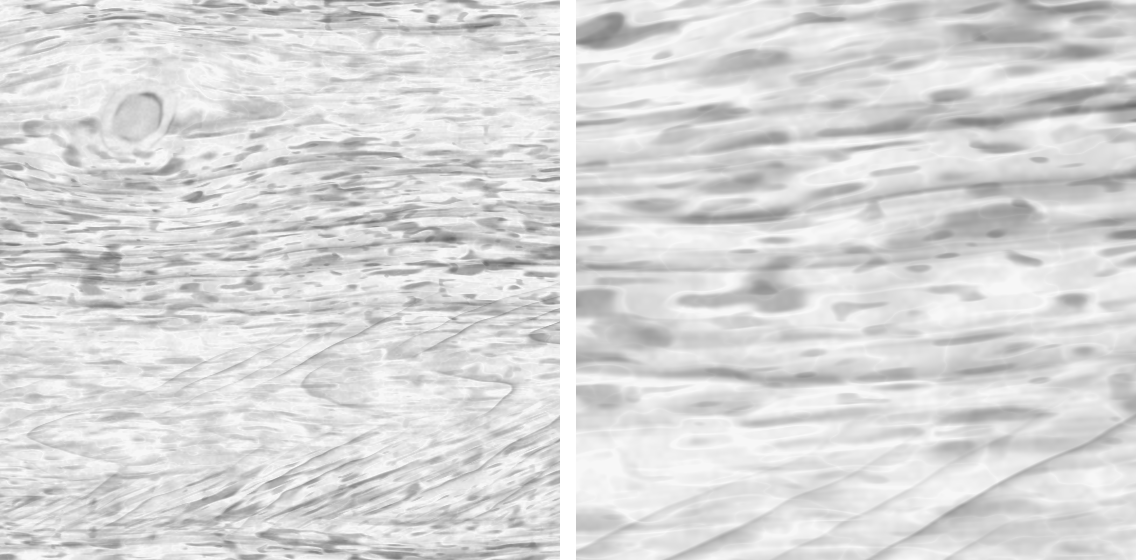
Left, the full canvas; right, a detail of the centre.
This texture map is drawn by a three.js fragment shader. Its source:

```glsl
#define BASE_TONE 0.96
#define LINE_DEPTH 0.54
#define PORE_DEPTH 0.3
#define STREAK_DEPTH 0.24
#define MOTTLE_DEPTH 0.09
#define RIM_LIGHT 0.08
#define ARCH_SPACING 0.115
#define LINE_COUNT 23.0
#define KNOT_CENTER vec2(0.245, 0.79)
#define KNOT_RADIUS vec2(0.05, 0.046)

varying vec2 vUv;

float hash(vec2 p) {
  return fract(sin(dot(p, vec2(127.1, 311.7))) * 43758.5453);
}

float noise(vec2 p) {
  vec2 i = floor(p), f = fract(p);
  f = f * f * (3.0 - 2.0 * f);
  return mix(mix(hash(i), hash(i + vec2(1.0, 0.0)), f.x),
             mix(hash(i + vec2(0.0, 1.0)), hash(i + vec2(1.0, 1.0)), f.x), f.y);
}

float fbm(vec2 p) {
  float sum = 0.0, gain = 0.57;
  for (int i = 0; i < 3; i++) {
    sum += gain * noise(p);
    p = p * 2.03 + 17.3;
    gain *= 0.5;
  }
  return sum;
}

float smoothMin(float a, float b, float k) {
  float h = max(k - abs(a - b), 0.0) / k;
  return min(a, b) - h * h * k * 0.25;
}

// Fibres stretched along x: darkness in x, pale pore rims in y
vec2 fibres(vec2 q, float activity) {
  float wobble = noise(q * vec2(34.0, 70.0));
  float pore = noise(q * vec2(28.0, 115.0) + wobble * 0.7);
  float smallPore = noise(q * vec2(50.0, 165.0) + 31.0 + wobble);
  float streak = smoothstep(0.46, 0.88, fbm(q * vec2(5.0, 85.0) + 5.0));
  float dark = STREAK_DEPTH * streak;
  dark += PORE_DEPTH * smoothstep(0.6, 0.92, pore);
  dark += 0.6 * PORE_DEPTH * smoothstep(0.66, 0.94, smallPore);
  float rim = exp(-pow((pore - 0.5) / 0.07, 2.0));
  return vec2(dark * activity, rim);
}

// Growth line: sharp on one side, fading on the other, uneven along its length
float growthLine(float level, float along, float fade) {
  float f = fract(level), id = floor(level);
  float strength = smoothstep(0.2, 0.85, noise(vec2(along * 4.0, id * 7.3)));
  strength *= 0.6 + 0.4 * noise(vec2(along * 17.0, id * 3.7));
  return smoothstep(0.0, 0.1, f) * exp(-f * fade) * strength;
}

// Height above the slanted axis through the arch tips
float archHeight(vec2 p) {
  float sway = 0.03 * (noise(p * vec2(5.0, 9.0)) - 0.5);
  return p.y - 0.2 * (p.x - 0.5) - 0.22 + sway;
}

// Level field of nested arches that point right, then bend back
float archField(vec2 p, float t) {
  float bend = -smoothMin(2.4 * t, 0.2 - 4.0 * (t - 0.085), 0.08);
  float warp = 0.1 * (fbm(p * vec2(8.0, 17.0)) - 0.5);
  return p.x - smoothMin(2.7 * t, bend, 0.05) + warp;
}

// Paints an uneven knot with broken rings over the wood tone
float addKnot(float tone, vec2 p, vec2 center, vec2 radius) {
  vec2 offset = p - center;
  offset.y -= 0.25 * offset.x;
  float d = length(offset / radius) + 0.5 * (fbm(p * 17.0) - 0.5);
  float below = 1.0 - smoothstep(-0.03, 0.02, offset.y);
  float arc = exp(-pow((d - 1.45) / 0.08, 2.0)) * (0.25 + 0.75 * below);
  float halo = 0.94 - 0.3 * arc * noise(p * 14.0 + 4.0) - 0.14 * fbm(p * vec2(50.0, 60.0)) + 0.05;
  float core = 0.9 - 0.17 * fbm(p * vec2(24.0, 30.0));
  core -= 0.3 * exp(-pow((d - 0.9) / 0.11, 2.0)) * smoothstep(0.3, 0.9, noise(p * 30.0));
  tone = mix(tone, halo, 0.75 * (1.0 - smoothstep(1.15, 1.8, d)));
  return mix(tone, core, 1.0 - smoothstep(0.88, 1.1, d));
}

void main() {
  vec2 p = vUv;

  // Grain coordinates: gentle waves, spreading apart around the knot
  vec2 toKnot = p - KNOT_CENTER;
  float spread = exp(-dot(toKnot / vec2(0.17, 0.13), toKnot / vec2(0.17, 0.13)));
  vec2 q = vec2(p.x, KNOT_CENTER.y + toKnot.y / (1.0 + 1.1 * spread));
  q.y += 0.03 * (noise(p * vec2(2.6, 5.0) + 8.0) - 0.5);
  q.y += 0.012 * (noise(p * vec2(9.0, 22.0)) - 0.5) - 0.02 * p.x;

  // Regions: arches with a slanted lower arm, busy bands in between
  float t = archHeight(p);
  float arches = smoothstep(0.02, 0.12, p.y) * (1.0 - smoothstep(0.12, 0.21, t));
  float lowerArm = arches * (1.0 - smoothstep(-0.06, 0.0, t));
  float busy = smoothstep(0.36, 0.5, p.y) * (1.0 - smoothstep(0.7, 0.82, p.y));
  busy += smoothstep(0.9, 0.98, p.y) + 1.0 - smoothstep(0.05, 0.2, p.y);
  busy = min(busy + 0.5 * lowerArm, 1.0);
  float activity = mix(0.4, 1.05, busy) * (0.75 + 0.5 * noise(p * vec2(5.0, 11.0) + 2.0));

  // Fibres follow the local grain
  vec2 slanted = vec2(p.x, p.y - 0.38 * p.x);
  vec2 fibre = mix(fibres(q, activity), fibres(slanted, activity), lowerArm);

  // Long lines and arch lines
  float level = q.y * LINE_COUNT + 1.1 * noise(vec2(p.x * 1.5, q.y * 14.0));
  float lines = growthLine(level, p.x, 6.5) * (1.0 - arches) * (0.4 + 0.6 * busy);
  lines += growthLine(archField(p, t) / ARCH_SPACING, p.x + p.y, 7.0) * arches * 1.15;

  // Soft mottling, pale veins and fine grit
  float mottle = smoothstep(0.42, 0.78, fbm(q * vec2(19.0, 44.0) + 40.0));
  float vein = 1.0 - abs(2.0 * fbm(q * vec2(30.0, 70.0) + 11.0) - 1.0);
  float grit = noise(p * 240.0) - 0.5;

  // Combine, with a soft limit on the darkest parts
  float dark = fibre.x + LINE_DEPTH * lines + MOTTLE_DEPTH * mottle;
  float tone = BASE_TONE - 0.8 * (1.0 - exp(-dark / 0.8));
  tone += RIM_LIGHT * (0.5 * fibre.y + 0.5 * pow(vein, 8.0)) - 0.025;
  tone = addKnot(tone, p, KNOT_CENTER, KNOT_RADIUS);
  tone += 0.03 * grit;

  gl_FragColor = vec4(vec3(clamp(tone, 0.27, 0.97)), 1.0);
}
```
